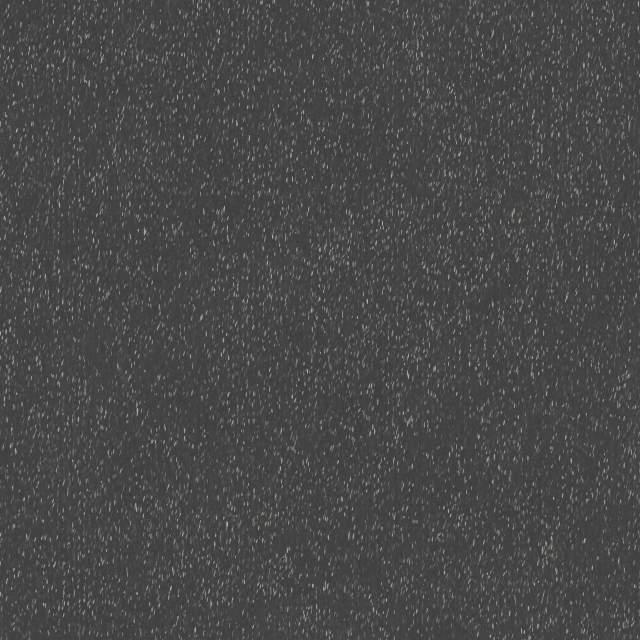
Reproduce this texture procedurally as a Shadertoy shader.

```glsl
// Charcoal sheet strewn with short, pale, nearly upright flecks.
// Several staggered jittered grids each place one tapered fleck per cell;
// soft noise varies their density, and fine grain roughens the ground.

const vec3 CHARCOAL = vec3(0.262, 0.262, 0.264);
const vec3 CREAM = vec3(0.73, 0.70, 0.62);
const vec3 SILVER = vec3(0.66, 0.67, 0.66);
const int LAYERS = 6;

float hash(vec2 p) {
    return fract(sin(dot(p, vec2(127.1, 311.7))) * 43758.5453);
}

float valueNoise(vec2 p) {
    vec2 cell = floor(p);
    vec2 f = fract(p);
    f = f * f * (3.0 - 2.0 * f);
    float low = mix(hash(cell), hash(cell + vec2(1.0, 0.0)), f.x);
    float high = mix(hash(cell + vec2(0.0, 1.0)), hash(cell + vec2(1.0, 1.0)), f.x);
    return mix(low, high, f.y);
}

// Coverage of an upright fleck, leaning by slope and narrowing to its ends.
float fleckShape(vec2 p, vec2 halfSize, float slope, float pixel) {
    p.x -= slope * p.y;
    float along = clamp(abs(p.y) / halfSize.y, 0.0, 1.0);
    float halfWidth = halfSize.x * (1.0 - 0.6 * along * along);
    float d = max(abs(p.x) - halfWidth, abs(p.y) - halfSize.y);
    return clamp(0.5 - d / pixel, 0.0, 1.0);
}

// One layer of flecks: rgb is the fleck colour, a its opacity.
vec4 fleckLayer(vec2 uv, vec2 cellSize, float seed, float density, float pixel) {
    vec2 p = uv / cellSize + seed * vec2(0.37, 0.61);
    p.y += hash(vec2(floor(p.x), seed + 3.3));
    vec2 id = floor(p) + seed * 17.0;

    vec2 jitter = vec2(hash(id + 1.7), hash(id + 5.2)) - 0.5;
    vec2 local = (fract(p) - 0.5 - jitter * vec2(0.6, 0.5)) * cellSize;
    vec2 halfSize = vec2(mix(0.0006, 0.0011, hash(id + 8.4)),
                         mix(0.0016, 0.0042, hash(id + 11.9)));
    float slope = mix(-0.08, 0.32, hash(id + 14.6));

    float present = step(hash(id + 20.3), density);
    float strength = 0.1 + 0.9 * pow(hash(id + 23.8), 3.0);
    float shape = fleckShape(local, halfSize, slope, pixel);
    vec3 tint = mix(SILVER, CREAM, hash(id + 27.1));
    return vec4(tint, present * strength * shape);
}

// Fine tooth of the ground, with a faint upright fibre.
float groundGrain(vec2 uv) {
    float tooth = valueNoise(uv * 420.0) - 0.5;
    float fibre = valueNoise(uv * vec2(330.0, 75.0) + 40.0) - 0.5;
    float cloud = valueNoise(uv * 9.0 + 90.0) - 0.5;
    return 0.030 * tooth + 0.022 * fibre + 0.008 * cloud;
}

void mainImage(out vec4 fragColor, in vec2 fragCoord) {
    vec2 uv = fragCoord / iResolution.y;
    float pixel = 1.0 / iResolution.y;

    vec3 color = CHARCOAL + groundGrain(uv);

    // Loose clusters and barer patches
    float patches = 0.5 * valueNoise(uv * vec2(14.0, 11.0))
                  + 0.5 * valueNoise(uv * vec2(48.0, 36.0) + 15.0);
    float density = mix(0.16, 0.64, patches);

    // Scattered flecks
    for (int i = 0; i < LAYERS; i++) {
        float seed = float(i) + 1.0;
        vec2 cellSize = vec2(0.0078, 0.0140) * (0.94 + 0.03 * seed);
        vec4 fleck = fleckLayer(uv, cellSize, seed, density, pixel);
        color = mix(color, fleck.rgb, fleck.a);
    }

    fragColor = vec4(color, 1.0);
}
```
